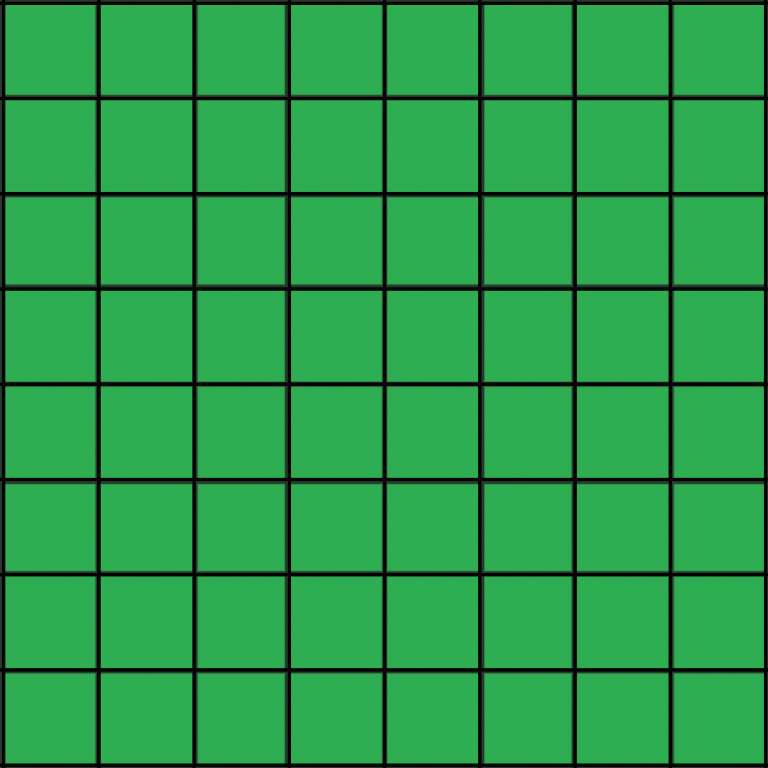
This pattern is drawn by a WebGL 1 fragment shader. Its source:

```glsl
precision highp float;
// Green 8 by 8 board ruled with thin black lines. Each line is a black core
// over a dark grey ghost line and a soft green fringe; the ghost drifts to
// either side from line to line, and faint gradient noise wears the fringe.

uniform vec2 u_resolution;

const float CELLS = 8.0;
const float PITCH = 0.124;
const vec2 GRID_CENTER = vec2(0.5008, 0.5003); // measured from the upper left

const float CORE_HALF = 0.0022;
const float GHOST_HALF = 0.0029;
const float FRINGE_HALF = 0.0041;
const float GHOST_SHIFT = 0.0034;

const vec3 GREEN = vec3(0.18, 0.68, 0.32);
const vec3 FRINGE = vec3(0.18, 0.52, 0.28);
const vec3 GHOST = vec3(0.15, 0.23, 0.17);
const vec3 CORE = vec3(0.015);

// Pseudo-random unit gradient for a lattice point
vec2 gradientAt(vec2 cell) {
  float angle = 6.2832 * fract(sin(dot(cell, vec2(127.1, 311.7))) * 43758.5);
  return vec2(cos(angle), sin(angle));
}

float gradientNoise(vec2 p) {
  vec2 i = floor(p);
  vec2 f = p - i;
  vec2 w = f * f * f * (f * (f * 6.0 - 15.0) + 10.0);
  vec2 e = vec2(1.0, 0.0);
  float a = dot(gradientAt(i), f);
  float b = dot(gradientAt(i + e.xy), f - e.xy);
  float c = dot(gradientAt(i + e.yx), f - e.yx);
  float d = dot(gradientAt(i + e.xx), f - e.xx);
  return mix(mix(a, b, w.x), mix(c, d, w.x), w.y);
}

// Antialiased coverage of a band around distance zero
float band(float dist, float halfWidth, float blur) {
  return 1.0 - smoothstep(halfWidth - blur, halfWidth + blur, abs(dist));
}

// Signed ghost drift of a line, counted from the middle one
float ghostDrift(float index) {
  float drift = 2.0 * fract(0.4 * index + 0.5) - 1.0;
  float isBorder = step(0.5 * CELLS - 0.5, abs(index));
  return mix(drift, 0.8 * sign(index), isBorder);
}

// Coverage of fringe, ghost and core for the parallel lines of one axis
vec3 ruledLines(float position, float blur) {
  float index = floor(position / PITCH + 0.5);
  index = clamp(index, -0.5 * CELLS, 0.5 * CELLS);
  float dist = position - index * PITCH;
  float ghostDist = dist - GHOST_SHIFT * ghostDrift(index);
  return vec3(band(ghostDist, FRINGE_HALF, blur),
              band(ghostDist, GHOST_HALF, blur),
              band(dist, CORE_HALF, blur));
}

void main() {
  vec2 uv = gl_FragCoord.xy / u_resolution;
  vec2 p = vec2(uv.x, 1.0 - uv.y) - GRID_CENTER;
  vec2 blur = 0.55 / u_resolution;

  vec3 lines = max(ruledLines(p.x, blur.x), ruledLines(p.y, blur.y));
  float wear = gradientNoise(uv * 170.0);

  // Layers from the board up to the black core
  vec3 color = GREEN + 0.004 * wear;
  color = mix(color, FRINGE, lines.x * (0.9 + 0.2 * wear));
  color = mix(color, GHOST, lines.y);
  color = mix(color, CORE, lines.z);
  gl_FragColor = vec4(color, 1.0);
}
```
